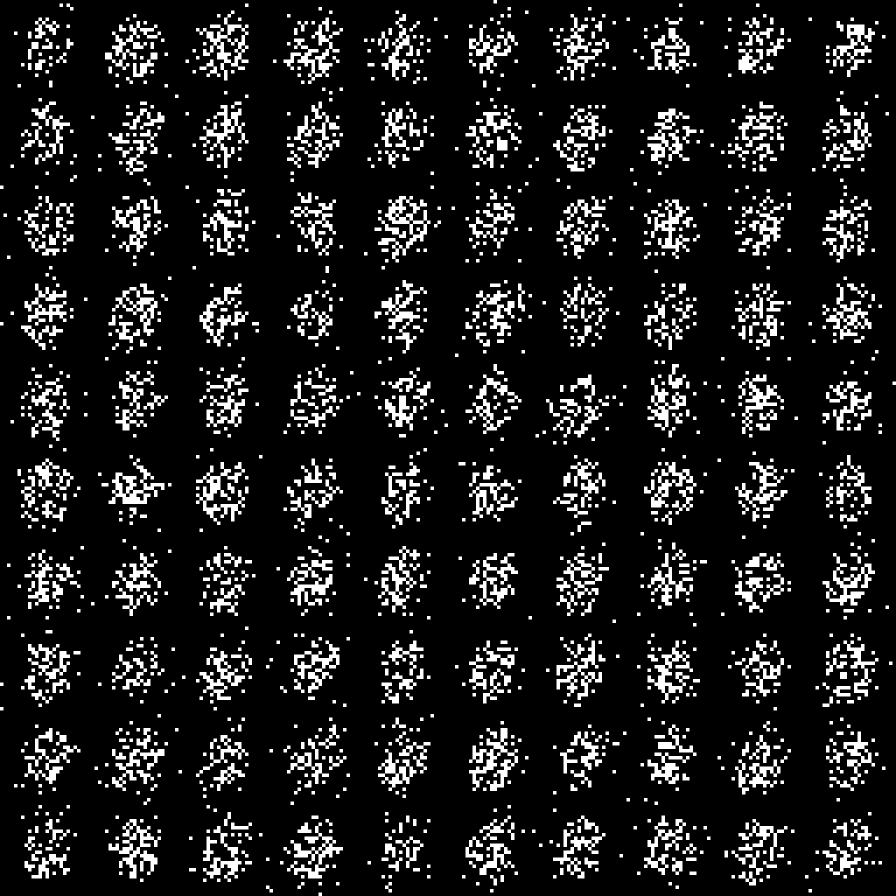
This pattern is drawn by a WebGL 1 fragment shader. Its source:

```glsl
precision highp float;
// Ten by ten grid of speckled, slightly slanted oval clusters in white on black.

uniform vec2 u_resolution;

float hash(vec2 p) {
  vec3 q = fract(vec3(p.xyx) * 0.1031);
  q += dot(q, q.yzx + 33.33);
  return fract((q.x + q.y) * q.z);
}

// Chance that a speck is lit: dense core, thin halo, rare strays.
float speckDensity(vec2 cell) {
  const float pitch = 25.45;
  vec2 tile = clamp(floor((cell - 0.3) / pitch), 0.0, 9.0);
  vec2 local = cell - 13.0 - tile * pitch;

  // Each cluster drifts, slants and swells a little differently.
  vec2 drift = vec2(hash(tile + 301.0), hash(tile + 417.0)) - 0.5;
  local -= drift * 0.8;
  local.x -= local.y * (0.14 + 0.2 * drift.x);
  float radius = length(local / vec2(7.4, 9.8)) * (1.0 + 0.1 * drift.y);

  float core = 0.36 * (1.0 - smoothstep(0.62, 1.1, radius));
  float halo = 0.05 * exp(-4.0 * max(radius - 1.0, 0.0));
  return core + halo + 0.003;
}

float speck(vec2 cell) {
  return step(hash(cell + 17.0), speckDensity(cell));
}

void main() {
  // Square specks on a 256 by 256 lattice.
  vec2 p = gl_FragCoord.xy / u_resolution * 256.0;
  vec2 footprint = 256.0 / u_resolution;

  // Box-filter the pixel over the specks it overlaps.
  vec2 cell = floor(p - 0.5 * footprint + 0.001);
  vec2 overlap = clamp((p + 0.5 * footprint - cell - 1.0) / footprint, 0.0, 1.0);
  float lower = mix(speck(cell), speck(cell + vec2(1.0, 0.0)), overlap.x);
  float upper = mix(speck(cell + vec2(0.0, 1.0)), speck(cell + 1.0), overlap.x);

  gl_FragColor = vec4(vec3(mix(lower, upper, overlap.y)), 1.0);
}
```
